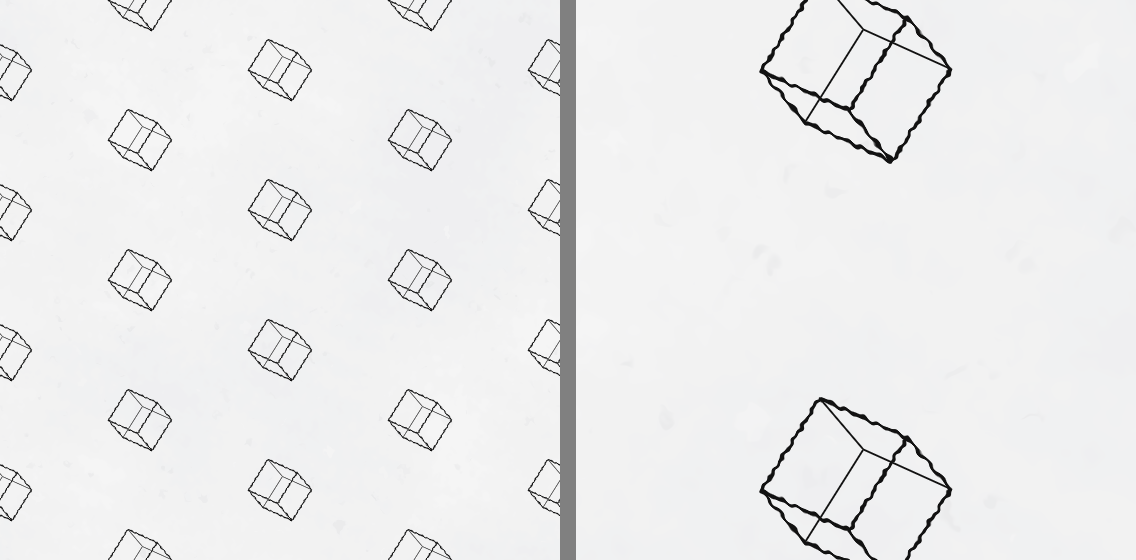
Left, the full canvas; right, a detail of the centre.
Write a Shadertoy shader that draws this pattern.

```glsl
// Seamless half-drop repeat of hand-inked wireframe boxes on faintly mottled pale plaster.

const float TAU = 6.2831853;

// Layout: columns and rows per canvas; odd columns drop by half a row
const float REPEATS = 4.0;

// Box edge vectors, in repeat units; their common start is the hidden corner
const vec2 EDGE_LONG  = vec2(0.208, -0.094);
const vec2 EDGE_TALL  = vec2(-0.139, -0.221);
const vec2 EDGE_DEPTH = vec2(-0.104, 0.122);

// Line half widths and hand wobble, in repeat units
const float BOLD_HALF = 0.0042;
const float FINE_HALF = 0.0022;
const float WOBBLE    = 0.0022;

// Colours
const vec3 PAPER = vec3(0.949, 0.949, 0.950);
const vec3 SHADE = vec3(0.932, 0.934, 0.942);
const vec3 LIGHT = vec3(0.962);
const vec3 FLECK = vec3(0.895, 0.897, 0.902);
const vec3 INK   = vec3(0.07);

// Plaster wear
const int   WAVES       = 22;
const float FLECK_CELLS = 40.0;
const float FLECK_SHARE = 0.30;

float hash(vec2 p) {
    vec3 q = fract(p.xyx * vec3(0.1031, 0.1030, 0.0973));
    q += dot(q, q.yzx + 33.33);
    return fract((q.x + q.y) * q.z);
}

// Layered sines with whole-number wave vectors, so the field wraps; unit variance
float waveField(vec2 uv, float lowFreq, float octaves, float seed) {
    float sum = 0.0, power = 0.0;
    for (int i = 0; i < WAVES; i++) {
        float n = float(i) + 0.5;
        float angle = TAU * hash(vec2(n, seed));
        float freq = lowFreq * exp2(octaves * n / float(WAVES));
        vec2 k = round(freq * vec2(cos(angle), sin(angle)));
        float amp = inversesqrt(1.0 + dot(k, k));
        sum += amp * sin(TAU * (dot(k, uv) + hash(vec2(seed + 7.0, n))));
        power += 0.5 * amp * amp;
    }
    return sum * inversesqrt(power);
}

// Wrapped cellular flecks: x = dark chips, y = pale chips
vec2 flecks(vec2 uv, vec2 warp) {
    vec2 g = uv * FLECK_CELLS + warp;
    vec2 base = floor(g);
    vec2 cover = vec2(0.0);
    for (int y = -1; y <= 1; y++)
    for (int x = -1; x <= 1; x++) {
        vec2 cell = base + vec2(x, y);
        vec2 id = mod(cell, FLECK_CELLS) + 3.0;
        if (hash(id + 91.0) > FLECK_SHARE) continue;
        vec2 centre = cell + vec2(hash(id), hash(id + 47.0));
        float size = mix(0.06, 0.38, pow(hash(id + 23.0), 2.0));
        float chip = 1.0 - smoothstep(size - 0.06, size + 0.06, length((g - centre) * vec2(0.8, 1.1)));
        chip *= mix(0.2, 1.0, hash(id + 61.0));
        cover = max(cover, hash(id + 75.0) < 0.75 ? vec2(chip, 0.0) : vec2(0.0, chip));
    }
    return cover;
}

vec3 plaster(vec2 uv) {
    float cloud = waveField(uv, 1.0, 3.5, 11.0);
    float ragged = waveField(uv, 14.0, 2.5, 29.0);
    float grit = waveField(uv, 34.0, 2.0, 53.0);
    float tone = cloud + 0.22 * ragged + 0.1 * grit;
    vec3 col = mix(PAPER, SHADE, 0.35 * smoothstep(0.2, 0.7, tone) + 0.45 * smoothstep(1.1, 1.5, tone));
    col = mix(col, LIGHT, 0.4 * smoothstep(0.4, 0.7, -tone) + 0.4 * smoothstep(1.2, 1.5, -tone));
    vec2 chips = flecks(uv, 0.16 * vec2(ragged, grit));
    col = mix(col, FLECK, 0.55 * chips.x * smoothstep(-0.4, 0.9, ragged + 0.4 * grit));
    return mix(col, LIGHT, 0.7 * chips.y);
}

float segmentDistance(vec2 p, vec2 a, vec2 along) {
    vec2 q = p - a;
    return length(q - along * clamp(dot(q, along) / dot(along, along), 0.0, 1.0));
}

// Pixel coverage of a line, correct for lines thinner than a pixel
float lineCover(float d, float halfWidth, float px) {
    vec2 edges = clamp((vec2(halfWidth, -halfWidth) - d) / px + 0.5, 0.0, 1.0);
    return edges.x - edges.y;
}

// Twelve edges: four parallel to each axis; the three at the hidden corner are fine
float boxInk(vec2 p, float px) {
    vec2 axes[3] = vec2[3](EDGE_LONG, EDGE_TALL, EDGE_DEPTH);
    vec2 hidden = -0.5 * (EDGE_LONG + EDGE_TALL + EDGE_DEPTH);
    vec2 wobbly = p + WOBBLE * (sin(p.yx * 163.0 + vec2(0.4, 2.1)) + 0.6 * sin(p.yx * 291.0 + p * 97.0));
    float bold = 1.0, fine = 1.0;
    for (int i = 0; i < 3; i++)
    for (int j = 0; j < 4; j++) {
        vec2 start = hidden + float(j & 1) * axes[(i + 1) % 3] + float(j >> 1) * axes[(i + 2) % 3];
        if (j == 0) fine = min(fine, segmentDistance(p, start, axes[i]));
        else bold = min(bold, segmentDistance(wobbly, start, axes[i]));
    }
    return max(lineCover(bold, BOLD_HALF, px), lineCover(fine, FINE_HALF, px));
}

void mainImage(out vec4 fragColor, in vec2 fragCoord) {
    vec2 uv = fragCoord / iResolution.xy;
    vec2 grid = uv * REPEATS;
    float column = floor(grid.x + 0.5);
    vec2 local = vec2(grid.x - column, fract(grid.y + 0.5 * mod(column, 2.0)) - 0.5);
    float ink = boxInk(local, REPEATS / iResolution.y);
    fragColor = vec4(mix(plaster(uv), INK, ink), 1.0);
}
```
